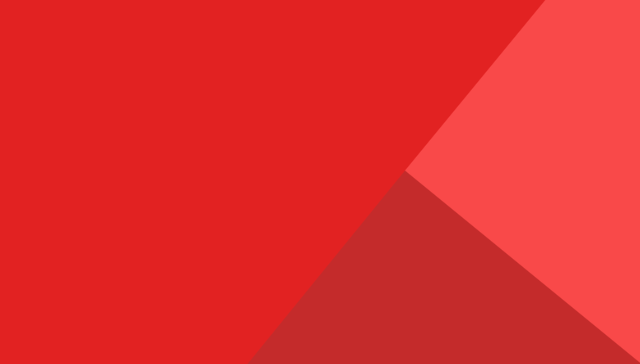
A Shadertoy shader for this background:

```glsl
const vec3 BASE_RED = vec3(0.886, 0.133, 0.133);
const vec3 LIGHT_RED = vec3(0.978, 0.285, 0.285);
const vec3 DARK_RED = vec3(0.769, 0.169, 0.169);

// Signed distance to the line from a to b, positive on its right
float rightOf(vec2 p, vec2 a, vec2 b) {
    vec2 along = normalize(b - a);
    vec2 offset = p - a;
    return along.y * offset.x - along.x * offset.y;
}

// Smooth coverage of a half plane, one blur width across
float coverage(float signedDistance, float blur) {
    return clamp(signedDistance / blur + 0.5, 0.0, 1.0);
}

void mainImage(out vec4 fragColor, in vec2 fragCoord) {
    // Units of canvas height
    vec2 p = fragCoord / iResolution.y;
    float blur = 1.2 / iResolution.y;
    vec2 canvas = vec2(iResolution.x / iResolution.y, 1.0);

    // Meeting point of the facets and the ends of their edges
    vec2 corner = vec2(0.6328, 0.5315) * canvas;
    vec2 topEnd = vec2(0.8520, 1.0) * canvas;
    vec2 bottomEnd = vec2(0.3867, 0.0) * canvas;
    vec2 ridgeEnd = vec2(1.0, 0.0035) * canvas;

    float aboveRidge = coverage(rightOf(p, ridgeEnd, corner), blur);
    float lowerFacet = coverage(rightOf(p, bottomEnd, corner), blur);
    float upperFacet = coverage(rightOf(p, corner, topEnd), blur);

    // Facets over the flat field
    vec3 facetColor = mix(DARK_RED, LIGHT_RED, aboveRidge);
    float facetMask = mix(lowerFacet, upperFacet, aboveRidge);
    fragColor = vec4(mix(BASE_RED, facetColor, facetMask), 1.0);
}
```
